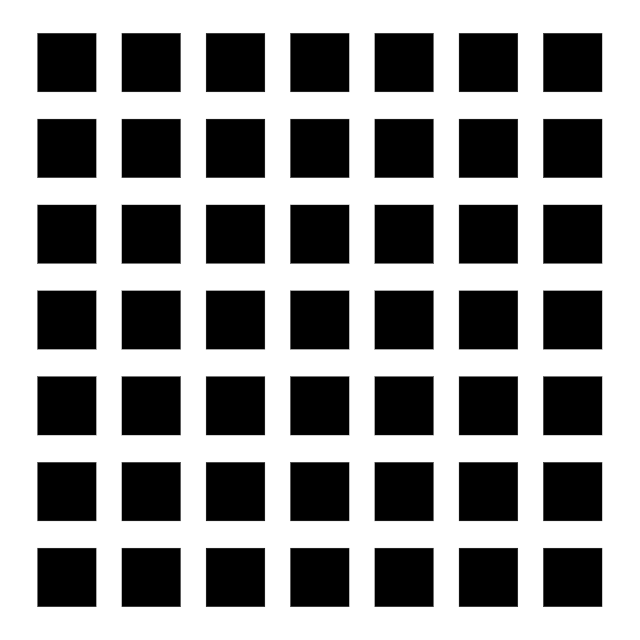
Reproduce this pattern procedurally as a three.js fragment shader.

```glsl
// A seven by seven grid of black squares on white, with a plain margin.
// Each point is folded into its nearest cell, the cell index is clamped to
// the grid, and a box distance gives the softly edged square.

#define COUNT 7.0
#define CENTER vec2(0.4997, 0.5)
#define PITCH vec2(0.13173, 0.13408)
#define SQUARE_SIZE vec2(0.0920, 0.0917)
#define EDGE_SOFTNESS 0.0012
#define INK vec3(0.0)
#define PAPER vec3(1.0)

varying vec2 vUv;

// Signed distance to a box centred on the origin
float boxDistance(vec2 p, vec2 halfSize) {
  vec2 d = abs(p) - halfSize;
  return length(max(d, 0.0)) + min(max(d.x, d.y), 0.0);
}

// Offset from the centre of the nearest cell in a finite, odd-sized grid
vec2 repeatLimited(vec2 p, vec2 pitch, float count) {
  float reach = 0.5 * (count - 1.0);
  vec2 cell = clamp(floor(p / pitch + 0.5), -reach, reach);
  return p - cell * pitch;
}

void main() {
  vec2 local = repeatLimited(vUv - CENTER, PITCH, COUNT);
  float dist = boxDistance(local, 0.5 * SQUARE_SIZE);

  // Ink inside the square, paper outside
  float outside = smoothstep(-EDGE_SOFTNESS, EDGE_SOFTNESS, dist);
  gl_FragColor = vec4(mix(INK, PAPER, outside), 1.0);
}
```
